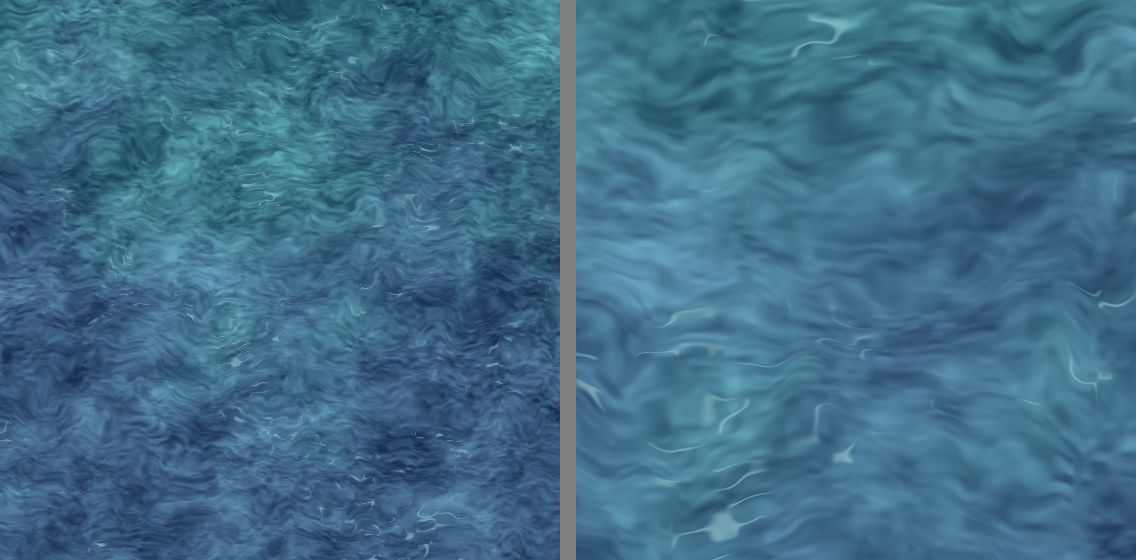
Left: the whole. Right: its middle third, enlarged.
Write a WebGL 1 fragment shader that draws this texture.

```glsl
precision highp float;
uniform vec2 u_resolution;

// Palette: two ramps, deep blue and teal, plus glints
const vec3 BLUE_DARK = vec3(0.12, 0.21, 0.35);
const vec3 BLUE_LIGHT = vec3(0.37, 0.56, 0.70);
const vec3 TEAL_DARK = vec3(0.10, 0.27, 0.36);
const vec3 TEAL_LIGHT = vec3(0.37, 0.67, 0.71);
const vec3 GLINT = vec3(0.58, 0.77, 0.80);

// Feature sizes, in cells across the canvas
const vec2 HUE_SCALE = vec2(2.6, 4.2);
const vec2 CLOUD_SCALE = vec2(4.0, 6.5);
const vec2 MOTTLE_SCALE = vec2(17.0, 27.0);
const vec2 STREAK_SCALE = vec2(58.0, 140.0);
const vec2 GLINT_SCALE = vec2(48.0, 105.0);

// Strengths and directions
const float CLOUD_GAIN = 0.95;
const float MOTTLE_GAIN = 0.75;
const float STREAK_GAIN = 0.62;
const float GLINT_GAIN = 0.65;
const float CLOUD_TILT = 0.32;
const float STREAK_TILT = -0.10;
const float WARP = 0.035;

float hash(vec2 cell) {
  vec3 h = fract(cell.xyx * vec3(0.1031, 0.1030, 0.0973));
  h += dot(h, h.yzx + 33.33);
  return fract((h.x + h.y) * h.z);
}

float noise(vec2 p) {
  vec2 cell = floor(p);
  vec2 f = fract(p);
  f = f * f * f * (f * (f * 6.0 - 15.0) + 10.0);
  float low = mix(hash(cell), hash(cell + vec2(1.0, 0.0)), f.x);
  float high = mix(hash(cell + vec2(0.0, 1.0)), hash(cell + 1.0), f.x);
  return mix(low, high, f.y);
}

vec2 rotate(vec2 p, float angle) {
  float c = cos(angle);
  float s = sin(angle);
  return vec2(c * p.x + s * p.y, c * p.y - s * p.x);
}

// Fractal sum, normalised to 0..1
float fbm(vec2 p) {
  float sum = 0.0;
  float weight = 0.5;
  float total = 0.0;
  for (int i = 0; i < 4; i++) {
    sum += weight * noise(p);
    total += weight;
    weight *= 0.55;
    p = rotate(p, 0.4) * 2.03 + 17.3;
  }
  return sum / total;
}

// Two unrotated octaves keep the strokes elongated
float streaks(vec2 p) {
  return 0.6 * noise(p) + 0.4 * noise(p * 1.9 + 41.7);
}

// Thin crest along the mid level of a noise field
float crest(vec2 p) {
  return 1.0 - abs(2.0 * noise(p) - 1.0);
}

void main() {
  vec2 uv = gl_FragCoord.xy / u_resolution;

  // Swirling currents bend every layer
  vec2 current = vec2(fbm(uv * 7.0 + 3.1), fbm(uv * 7.0 + 58.4)) - 0.5;
  vec2 fine = vec2(noise(uv * 23.0 + 9.0), noise(uv * 23.0 + 71.0)) - 0.5;
  vec2 p = uv + WARP * (2.0 * current + 0.4 * fine);
  vec2 drift = rotate(p, CLOUD_TILT);
  vec2 stroke = rotate(p, STREAK_TILT);

  // Teal gathers at the top and in drifting patches
  float hueNoise = fbm(drift * HUE_SCALE + 12.6) - 0.5;
  float teal = smoothstep(0.28, 0.90, 0.75 * uv.y + 0.14 * uv.x + 0.95 * hueNoise);

  // Tone from broad clouds down to fine strokes
  float cloud = fbm(drift * CLOUD_SCALE + 31.0) - 0.5;
  float mottle = fbm(drift * MOTTLE_SCALE + 5.0) - 0.5;
  float streak = streaks(stroke * STREAK_SCALE) - 0.5;
  float roughness = 0.65 + 0.7 * noise(uv * 11.0 + 23.0);
  float tone = 0.48 + CLOUD_GAIN * cloud + MOTTLE_GAIN * mottle
    + STREAK_GAIN * roughness * streak;
  tone = clamp(tone, -0.1, 1.1);

  vec3 blue = mix(BLUE_DARK, BLUE_LIGHT, tone);
  vec3 green = mix(TEAL_DARK, TEAL_LIGHT, tone);
  vec3 color = mix(blue, green, teal);

  // Sparse glints cluster on the lighter water
  float ridge = smoothstep(0.78, 1.0, crest(stroke * GLINT_SCALE + 7.0));
  float broken = smoothstep(0.55, 0.85, noise(stroke * GLINT_SCALE * 0.8 + 90.0));
  float cluster = smoothstep(0.45, 0.75, fbm(uv * 9.0 + 44.0) + 0.3 * (tone - 0.5));
  color = mix(color, GLINT, GLINT_GAIN * ridge * broken * cluster);

  gl_FragColor = vec4(clamp(color, 0.0, 1.0), 1.0);
}
```
